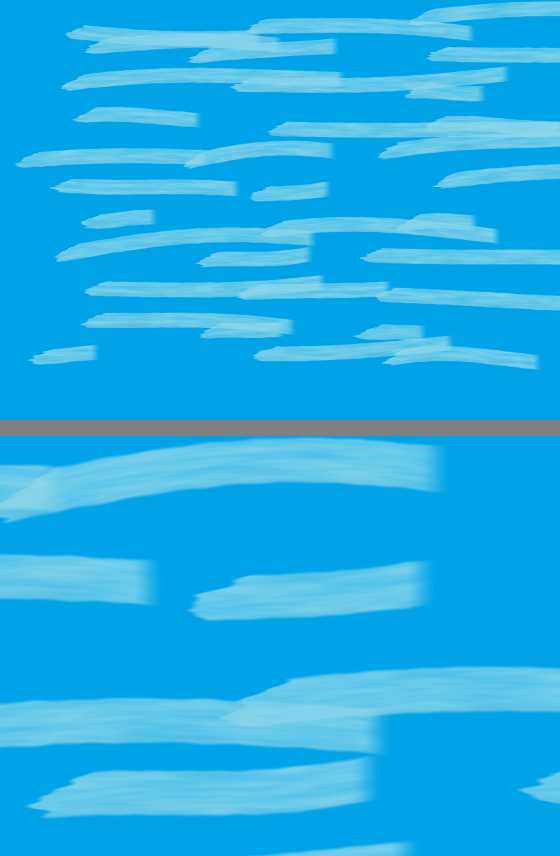
Top, the full canvas; bottom, a detail of the centre.
Reproduce this texture procedurally as a WebGL 1 fragment shader.

```glsl
precision highp float;
uniform vec2 u_resolution;

#define ROWS 11
#define PER_ROW 3
#define ROW_GAP 0.08
#define TOP_ROW 0.95
#define START_GAP 0.4
#define HALF_WIDTH 0.0182
#define TAPER 0.055
#define END_FADE 0.026
#define OPACITY 0.71
#define STREAK 0.26
#define SKY vec3(0.0, 0.64, 0.91)
#define PAINT vec3(0.57, 0.845, 0.917)

float hash(vec2 p) {
  vec3 q = fract(vec3(p.xyx) * 0.1031);
  q += dot(q, q.yzx + 33.33);
  return fract((q.x + q.y) * q.z);
}

float cornerSlope(vec2 cell, vec2 offset) {
  float angle = 6.2832 * hash(cell);
  return dot(vec2(cos(angle), sin(angle)), offset);
}

// Gradient noise, roughly -0.6 to 0.6
float noise(vec2 p) {
  vec2 i = floor(p), f = fract(p);
  vec2 w = f * f * (3.0 - 2.0 * f);
  vec2 e = vec2(1.0, 0.0);
  float low = mix(cornerSlope(i, f), cornerSlope(i + e.xy, f - e.xy), w.x);
  float high = mix(cornerSlope(i + e.yx, f - e.yx), cornerSlope(i + e.xx, f - e.xx), w.x);
  return mix(low, high, w.y);
}

// Opacity of one brush stroke: ragged tapered start, square faded end
float stroke(vec2 p, vec2 start, float len, vec2 id) {
  float along = p.x - start.x;
  if (along < -0.02 || along > len) return 0.0;

  // Gently bent centre line
  float u = along / len;
  float tilt = hash(id + 11.0);
  float slope = mix(-0.035, 0.085, tilt * tilt);
  float bow = 0.03 * (hash(id + 23.0) - 0.3) * len / 0.4;
  float wave = 0.006 * (hash(id + 37.0) - 0.5);
  float centre = start.y + slope * along + bow * sin(3.1416 * u) + wave * sin(6.2832 * u);
  float across = (p.y - centre) / HALF_WIDTH;
  if (abs(across) > 1.2) return 0.0;

  // Left tip sits low; bristles make it uneven
  float rise = max(across + 0.55, 0.0) / 1.55;
  float under = max(-0.55 - across, 0.0);
  float bristle = 0.018 * noise(vec2(across * 3.5, id.x * 7.3 + id.y * 3.1));
  float tip = TAPER * pow(rise, 1.5) + 0.04 * under + bristle;
  float head = smoothstep(-0.002, 0.007, along - tip);
  float tail = smoothstep(0.0, END_FADE, len - along);
  float rough = 0.08 * noise(vec2(p.x * 45.0, id.x * 5.7 + id.y * 2.3));
  float sides = 1.0 - smoothstep(0.87, 1.06, abs(across) + rough);

  // Fine dry-brush streaks that follow the stroke
  vec2 grain = vec2(along * 12.0, across * 2.2) + id * 17.0;
  float streak = noise(grain) + 0.5 * noise(grain * vec2(3.0, 2.7));
  float density = OPACITY + STREAK * streak - 0.05 * across * across;
  return head * tail * sides * clamp(density, 0.0, 0.85);
}

void main() {
  vec2 p = gl_FragCoord.xy / u_resolution.y;
  vec3 color = SKY;

  // Rows of strokes laid over each other from top to bottom
  for (int row = 0; row < ROWS; row++) {
    float r = float(row);
    float rowY = TOP_ROW - ROW_GAP * r + 0.016 * (hash(vec2(r, 71.0)) - 0.5);
    for (int k = 0; k < PER_ROW; k++) {
      vec2 id = vec2(r + 1.0, float(k) + 3.0);
      float x = 0.03 + START_GAP * float(k) + 0.22 * hash(id + 41.0);
      float y = rowY + 0.036 * (hash(id + 53.0) - 0.5);
      float len = 0.17 + 0.55 * pow(hash(id + 67.0), 1.3);
      color = mix(color, PAINT, stroke(p, vec2(x, y), len, id));
    }
  }
  gl_FragColor = vec4(color, 1.0);
}
```
